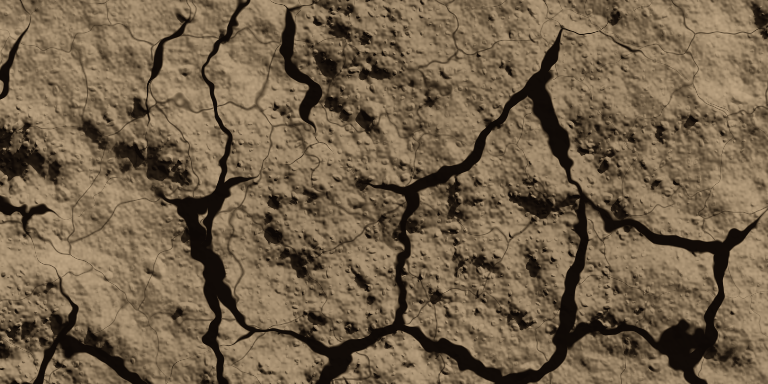
Give the GLSL for this texture, as a WebGL 1 fragment shader.

```glsl
precision highp float;
// Dry cracked earth: crumbly soil relief in low sunlight, split by dark fissures.
uniform vec2 u_resolution;

const vec3 DEEP_SHADE = vec3(0.05, 0.03, 0.02);
const vec3 SUNLIT_SOIL = vec3(0.65, 0.56, 0.44);
const vec2 TO_SUN = vec2(0.6, 0.8);

float hash(vec2 p) {
  vec3 q = fract(p.xyx * 0.1031);
  q += dot(q, q.yzx + 33.33);
  return fract((q.x + q.y) * q.z);
}

vec2 hash2(vec2 p) {
  return vec2(hash(p), hash(p + 71.7));
}

float noise(vec2 p) {
  vec2 i = floor(p), f = fract(p);
  f = f * f * (3.0 - 2.0 * f);
  return mix(mix(hash(i), hash(i + vec2(1.0, 0.0)), f.x),
             mix(hash(i + vec2(0.0, 1.0)), hash(i + 1.0), f.x), f.y);
}

// Rotated octaves with equal steepness at every scale
float fbm(vec2 p) {
  float sum = 0.0, amp = 1.0;
  for (int i = 0; i < 6; i++) {
    sum += amp * noise(p);
    p = mat2(1.6, 1.2, -1.2, 1.6) * p + 17.3;
    amp *= 0.5;
  }
  return sum;
}

// Lumps scattered one per grid cell, with random size and presence
float clods(vec2 p, float scale, float share) {
  vec2 q = p * scale;
  q += 0.35 * (vec2(noise(q * 1.7), noise(q * 1.7 + 40.0)) - 0.5);
  vec2 cell = floor(q);
  vec2 centre = 0.5 + 0.36 * (hash2(cell + scale) - 0.5);
  float radius = mix(0.14, 0.31, hash(cell + 9.1));
  float dome = 1.0 - smoothstep(0.35, 1.0, length(fract(q) - centre) / radius);
  return dome * radius / scale * step(hash(cell + 23.5), share);
}

// Patches where the crust has broken into crumbs
float crumble(vec2 p) {
  return smoothstep(0.35, 0.75, 0.7 * noise(p * 3.3 + 5.0) + 0.3 * noise(p * 11.0));
}

float soilHeight(vec2 p, float crumbs) {
  float h = fbm(p * 4.0 + 3.0) * mix(0.75, 1.15, crumbs);
  h += 3.5 * clods(p, 9.0, 0.3);
  h += mix(1.5, 5.0, crumbs) * clods(p + 2.3, 21.0, 0.5);
  h += mix(1.0, 4.5, crumbs) * clods(p + 5.1, 43.0, 0.6);
  return h;
}

// Approximate distance to the nearest border between random cells
float plateEdge(vec2 p, float scale) {
  vec2 q = p * scale, cell = floor(q);
  float nearest = 9.0, second = 9.0;
  for (int y = -1; y <= 1; y++) {
    for (int x = -1; x <= 1; x++) {
      vec2 c = cell + vec2(float(x), float(y));
      float d = length(c + 0.1 + 0.8 * hash2(c + 12.0) - q);
      second = min(second, max(nearest, d));
      nearest = min(nearest, d);
    }
  }
  return 0.5 * (second - nearest) / scale;
}

vec2 wander(vec2 p, float scale) {
  return vec2(noise(p * scale), noise(p * scale + 60.0)) - 0.5;
}

float gap(float dist, float halfWidth) {
  return 1.0 - smoothstep(halfWidth - 0.003, halfWidth + 0.003, dist);
}

// One long fissure, plate borders that open and close, and hairlines
float cracks(vec2 p) {
  vec2 q = p + 0.12 * wander(p, 5.0) + 0.045 * wander(p, 17.0) + 0.018 * wander(p, 45.0);
  float ragged = noise(p * 24.0);
  float mainWidth = 0.003 + 0.013 * noise(p * 8.0 + 4.0) + 0.004 * ragged;
  float fissure = gap(abs(q.x - 0.58), mainWidth);
  float opening = smoothstep(0.38, 0.8, noise(p * 3.7 + 31.0));
  float borders = gap(plateEdge(q, 2.1), 0.018 * opening + 0.004 * ragged - 0.003);
  float hair = gap(plateEdge(q + 7.0, 4.3), 0.004 * noise(p * 5.0 + 80.0) - 0.001);
  return max(max(fissure, borders), 0.55 * hair);
}

// How far taller ground toward the sun blocks the light
float castShadow(vec2 p, float h, float crumbs) {
  float block = 0.0;
  for (int i = 1; i <= 4; i++) {
    float reach = 0.008 * float(i);
    block = max(block, soilHeight(p + TO_SUN * reach, crumbs) - h - 5.0 * reach);
  }
  return smoothstep(0.0, 0.04, block);
}

void main() {
  vec2 p = gl_FragCoord.xy / u_resolution.y;
  float crumbs = crumble(p);
  float h = soilHeight(p, crumbs);

  // Slopes facing the sun saturate softly, those turned away fall into shade
  float eps = 0.004;
  float slope = (h - soilHeight(p + TO_SUN * eps, crumbs)) / eps;
  float lit = slope > 0.0 ? 0.26 * (1.0 - exp(-0.27 * slope)) : 0.065 * slope;

  float tone = 0.83 + lit - 0.06 * crumbs;
  tone += 0.14 * (noise(p * 2.6 + 50.0) - 0.5) + 0.12 * (noise(p * 150.0) - 0.5);
  tone *= 1.0 - 0.75 * castShadow(p, h, crumbs);
  tone *= 1.0 - 0.97 * cracks(p);
  tone = clamp(tone, 0.0, 1.15);

  vec3 warmTone = pow(vec3(tone), vec3(1.0, 1.04, 1.15));
  gl_FragColor = vec4(mix(DEEP_SHADE, SUNLIT_SOIL, warmTone), 1.0);
}
```
